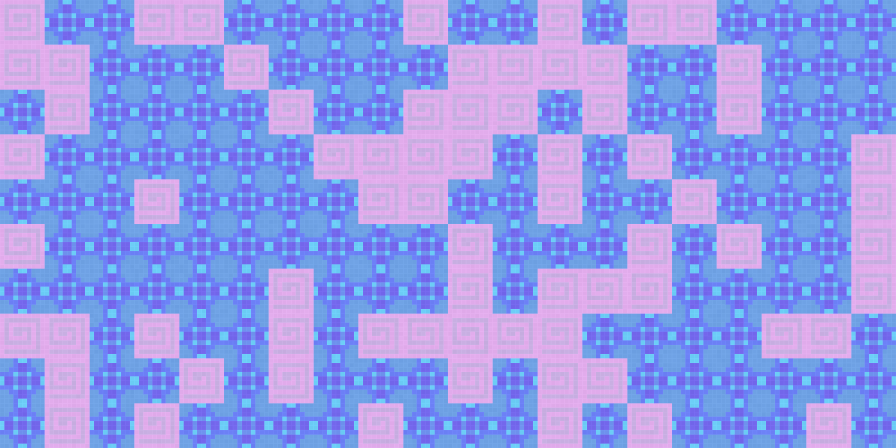
A WebGL 2 fragment shader for this pattern:

```glsl
#version 300 es
precision highp float;
// A mosaic of square tiles, each built on a coarse grid of cells: a hash picks
// either a pink tile with a square spiral or a blue tile whose purple and cyan
// cross joins its neighbours into a lattice. Edges are smoothed by supersampling.

#define TILES_DOWN 10.0
#define CELLS 10
#define PINK_SHARE 0.33
#define SEED 7u
#define SEAM_WIDTH 0.07
#define SEAM_LIGHT 0.025
#define CELL_VARIATION 0.018
#define SAMPLES 3

uniform vec2 u_resolution;
out vec4 fragColor;

const vec3 PINK   = vec3(0.88, 0.67, 0.92);
const vec3 MAUVE  = vec3(0.78, 0.68, 0.88);
const vec3 STEEL  = vec3(0.43, 0.63, 0.89);
const vec3 BLUE   = vec3(0.42, 0.50, 0.96);
const vec3 PURPLE = vec3(0.45, 0.40, 0.92);
const vec3 CYAN   = vec3(0.42, 0.80, 0.96);
const vec3 MID    = vec3(0.43, 0.57, 0.93);

// Integer hash of a grid position, from 0 to 1.
float hash(ivec2 p, uint seed) {
    uint h = uint(p.x) * 1597u + uint(p.y) * 51749u + seed * 7919u;
    h = (h ^ (h >> 15)) * 739391u;
    h = (h ^ (h >> 13)) * 294967u;
    h ^= h >> 16;
    return float(h & 65535u) / 65536.0;
}

// Alternating square rings, joined into a spiral by flipping one diagonal.
vec3 spiralTile(ivec2 cell) {
    ivec2 edge = min(cell, CELLS - 1 - cell);
    int ring = min(edge.x, edge.y);
    bool isLine = (ring & 1) == 1;
    bool isJoin = cell.y == cell.x + 1 && cell.x > 0 && cell.x < CELLS / 2;
    return isLine != isJoin ? MAUVE : PINK;
}

// Cross with a central ring and cyan studs at the middle of each tile edge.
vec3 latticeTile(ivec2 cell) {
    ivec2 fromCentre = max(cell - CELLS / 2, CELLS / 2 - 1 - cell);
    int near = min(fromCentre.x, fromCentre.y);
    int far = max(fromCentre.x, fromCentre.y);
    if (near == 0) {
        if (far == CELLS / 2 - 1) return CYAN;
        return far == 1 ? MID : PURPLE;
    }
    if (near == 1) return far == 1 ? CYAN : BLUE;
    return far == 2 ? BLUE : STEEL;
}

vec3 mosaic(vec2 p) {
    ivec2 tile = ivec2(floor(p));
    vec2 q = fract(p) * float(CELLS);
    ivec2 cell = min(ivec2(q), ivec2(CELLS - 1));
    bool isPink = hash(tile, SEED) < PINK_SHARE;
    vec3 color = isPink ? spiralTile(cell) : latticeTile(cell);

    // Slight tint per cell and faint light seams between cells.
    color += (hash(tile * CELLS + cell, SEED + 1u) - 0.5) * CELL_VARIATION;
    vec2 toSeam = 0.5 - abs(fract(q) - 0.5);
    float seam = step(min(toSeam.x, toSeam.y), SEAM_WIDTH);
    return color + seam * SEAM_LIGHT;
}

void main() {
    vec3 sum = vec3(0.0);
    for (int y = 0; y < SAMPLES; y++) {
        for (int x = 0; x < SAMPLES; x++) {
            vec2 offset = (vec2(x, y) + 0.5) / float(SAMPLES) - 0.5;
            vec2 p = (gl_FragCoord.xy + offset) / u_resolution.y;
            sum += mosaic(p * TILES_DOWN);
        }
    }
    fragColor = vec4(sum / float(SAMPLES * SAMPLES), 1.0);
}
```
